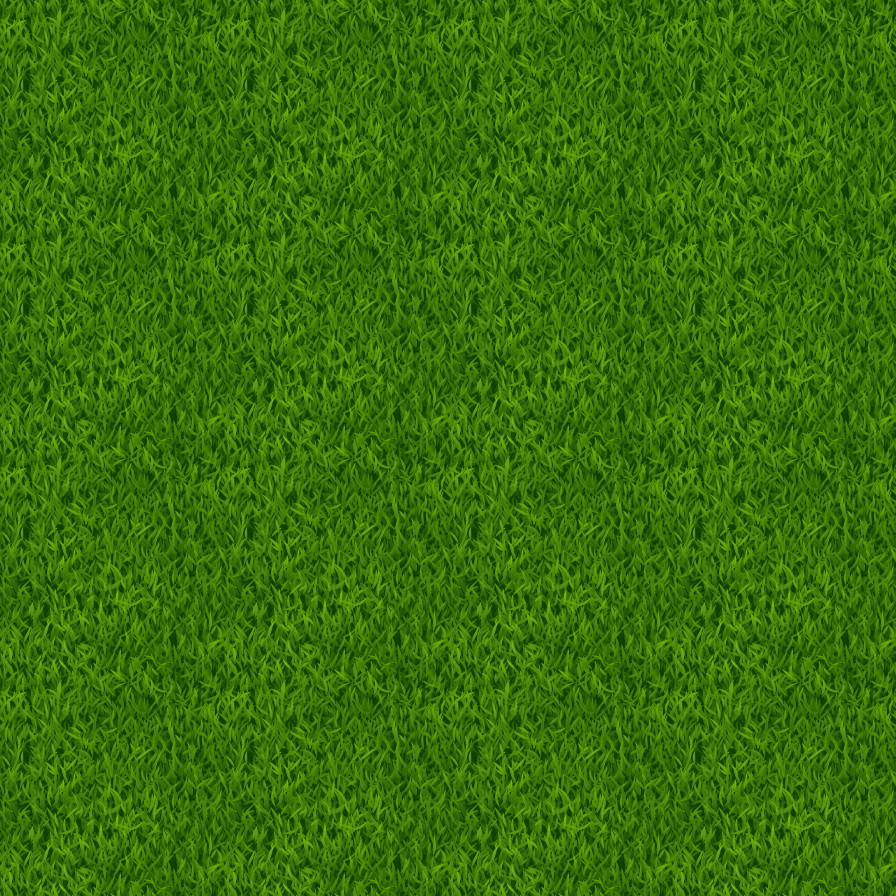
Give the GLSL for this texture, as a WebGL 1 fragment shader.

```glsl
precision highp float;
uniform vec2 u_resolution;

const float PI = 3.14159265;
const float CELLS = 16.0;   // blade cells across one patch of turf
const float PATCHES = 4.0;  // patches across the canvas
const int LAYERS = 14;

vec4 hash4(vec3 p) {
  vec4 q = fract(p.xyzx * vec4(0.1031, 0.1030, 0.0973, 0.1099));
  q += dot(q, q.wzxy + 33.33);
  return fract((q.xxyz + q.yzzw) * q.zywx);
}

// Slow light and dark areas that wrap with the patch
float clumps(vec2 cell) {
  vec2 a = cell * 2.0 * PI / CELLS;
  return sin(a.x + 2.0 * sin(a.y)) * sin(2.0 * a.y + 1.0)
       + 0.7 * sin(3.0 * a.x - a.y + 2.0) * sin(2.0 * a.x + 3.0 * a.y);
}

// Pixel coverage of a curved, tapered blade; d and pixel are in cells
float bladeCoverage(vec2 d, float angle, float halfLength, float bend, float pixel) {
  vec2 dir = vec2(sin(angle), cos(angle));
  float along = dot(d, dir);
  float across = dot(d, vec2(dir.y, -dir.x)) - bend * along * along;
  float s = along / halfLength;
  float w = 0.088 * max(0.0, 1.0 - s * s) * (1.0 - 0.35 * clamp(s, -1.0, 1.0));
  float h = 0.5 * pixel;
  return (clamp(across + h, -w, w) - clamp(across - h, -w, w)) / pixel;
}

// Paint one layer of blades over the tone below it
float paintLayer(float tone, vec2 uv, float layer, float pixel) {
  float height = layer / float(LAYERS - 1);
  vec2 p = uv * CELLS * PATCHES + hash4(vec3(layer, 7.0, 3.0)).xy * CELLS;
  vec2 base = floor(p);
  for (int j = -1; j <= 1; j++) {
    for (int i = -1; i <= 1; i++) {
      vec2 cell = base + vec2(float(i), float(j));
      vec2 id = mod(cell, CELLS);
      vec4 place = hash4(vec3(id, layer + 1.0));
      vec4 look = hash4(vec3(id + 31.0, layer + 57.0));
      vec2 d = p - cell - place.xy;
      float angle = (place.z + place.w - 1.0) * 1.35;
      float halfLength = mix(0.35, 0.78, look.x);
      float cover = bladeCoverage(d, angle, halfLength, (look.y - 0.5) * 0.9, pixel);
      float light = mix(0.14, 0.74, height) + (look.z - 0.5) * 0.36;
      vec2 turf = id - hash4(vec3(layer, 7.0, 3.0)).xy * CELLS;
      light *= 1.0 + 0.16 * clumps(turf);
      light *= 1.0 + 0.2 * clamp(d.y / halfLength, -1.0, 1.0);
      tone = mix(tone, max(light, 0.03), cover);
    }
  }
  return tone;
}

void main() {
  vec2 uv = gl_FragCoord.xy / u_resolution;
  float pixel = CELLS * PATCHES / min(u_resolution.x, u_resolution.y);

  // Dark soil first, then blades from the lowest to the tallest
  float tone = 0.05;
  for (int k = 0; k < LAYERS; k++) {
    tone = paintLayer(tone, uv, float(k), pixel);
  }

  vec3 shade = vec3(0.06, 0.23, 0.01);
  vec3 sunlit = vec3(0.45, 0.68, 0.05);
  gl_FragColor = vec4(mix(shade, sunlit, vec3(pow(tone, 1.15), tone, tone)), 1.0);
}
```
